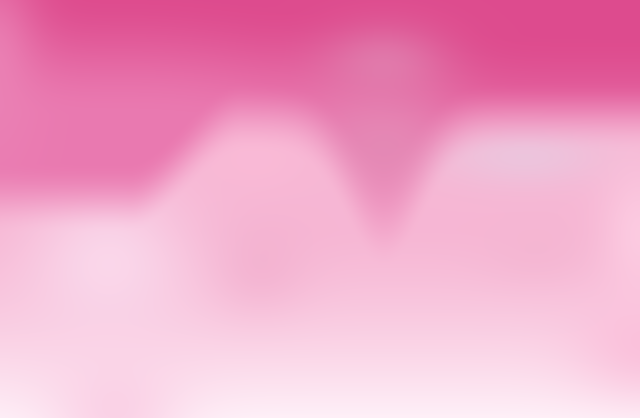
Reproduce this background procedurally as a WebGL 2 fragment shader.

```glsl
#version 300 es
precision highp float;
// Soft blurred pink background: magenta haze above pale, cloud-like blush.

uniform vec2 u_resolution;
out vec4 fragColor;

// Elliptical Gaussian falloff, 1 at the center.
float glow(vec2 p, vec2 center, vec2 radius) {
    vec2 d = (p - center) / radius;
    return exp(-dot(d, d));
}

// Deep magenta at the top, fading to rose on the way down.
vec3 upperHaze(vec2 p) {
    float side = smoothstep(0.2, 0.8, p.x);
    float depth = smoothstep(mix(0.72, 0.60, side), mix(1.02, 0.92, side), p.y);
    vec3 color = mix(vec3(0.915, 0.475, 0.69), vec3(0.868, 0.295, 0.555), depth);

    // Paler left rim and a dusty column right of the middle.
    color = mix(color, vec3(0.92, 0.51, 0.71), 0.9 * glow(p, vec2(-0.01, 0.84), vec2(0.07, 0.25)));
    color = mix(color, vec3(0.88, 0.51, 0.69), 0.75 * glow(p, vec2(0.60, 0.85), vec2(0.10, 0.09)));
    return mix(color, vec3(0.893, 0.54, 0.71), 0.9 * glow(p, vec2(0.60, 0.64), vec2(0.11, 0.14)));
}

// Blush that brightens to near white at the bottom.
vec3 lowerBlush(vec2 p) {
    float light = pow(clamp(1.0 - p.y / 0.45, 0.0, 1.0), 1.4);
    vec3 color = mix(vec3(0.965, 0.715, 0.83), vec3(0.995, 0.94, 0.97), light);

    // Dusky patches.
    color = mix(color, vec3(0.95, 0.69, 0.81), 0.8 * glow(p, vec2(0.40, 0.37), vec2(0.08, 0.11)));
    color = mix(color, vec3(0.955, 0.71, 0.82), 0.7 * glow(p, vec2(0.84, 0.40), vec2(0.09, 0.08)));

    // Pink corners.
    color = mix(color, vec3(0.98, 0.81, 0.895), 0.9 * glow(p, vec2(0.18, 0.02), vec2(0.11, 0.16)));
    color = mix(color, vec3(0.98, 0.74, 0.85), 0.85 * glow(p, vec2(1.01, 0.18), vec2(0.11, 0.13)));

    // Bright clouds.
    color = mix(color, vec3(0.98, 0.845, 0.92), 0.95 * glow(p, vec2(0.17, 0.37), vec2(0.13, 0.18)));
    color = mix(color, vec3(0.98, 0.73, 0.84), 0.8 * glow(p, vec2(0.40, 0.62), vec2(0.08, 0.08)));
    color = mix(color, vec3(0.925, 0.77, 0.865), 0.95 * glow(p, vec2(0.82, 0.625), vec2(0.13, 0.07)));
    return mix(color, vec3(0.99, 0.80, 0.885), 0.9 * glow(p, vec2(1.0, 0.44), vec2(0.06, 0.16)));
}

void main() {
    vec2 p = gl_FragCoord.xy / u_resolution;

    // The boundary rises to the right, with a broad soft dip.
    float dip = exp(-pow(abs(p.x - 0.60) / 0.08, 2.0));
    float edge = mix(0.525, 0.72, smoothstep(0.20, 0.38, p.x)) - 0.22 * dip;
    float blur = 0.085 + 0.06 * dip;
    float upper = smoothstep(edge - blur, edge + blur, p.y);

    fragColor = vec4(mix(lowerBlush(p), upperHaze(p), upper), 1.0);
}
```
